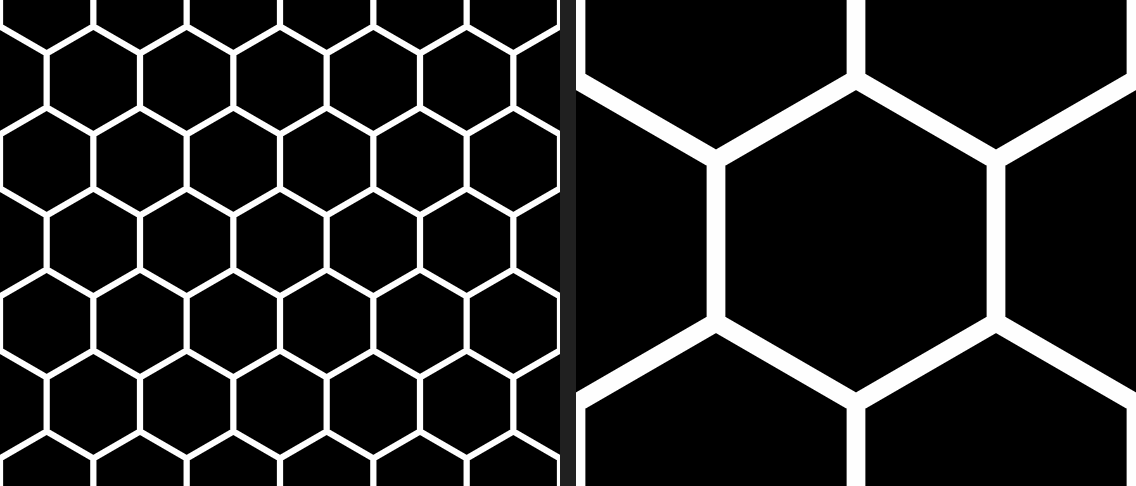
Left: the whole. Right: its middle third, enlarged.
This pattern is drawn by a Shadertoy shader. Its source:

```glsl
// Honeycomb of white outlines on black: six hexagons across, three double rows down.

const vec2 PERIOD = vec2(1.0, sqrt(3.0)); // two staggered rows of unit-wide cells

// Distance from p to the border of its nearest pointy-topped hexagon.
float hexBorderDistance(vec2 p) {
    vec2 rowA = mod(p + 0.5 * PERIOD, PERIOD) - 0.5 * PERIOD;
    vec2 rowB = mod(p, PERIOD) - 0.5 * PERIOD;
    vec2 local = abs(dot(rowA, rowA) < dot(rowB, rowB) ? rowA : rowB);
    return 0.5 - max(local.x, dot(local, vec2(0.5, 0.5 * sqrt(3.0))));
}

void mainImage(out vec4 fragColor, in vec2 fragCoord) {
    // Whole repeats on both axes, with a cell centred near the middle
    vec2 uv = fragCoord / iResolution.xy;
    vec2 p = (uv - vec2(0.5, 0.5012)) * vec2(6.0, 3.0) * PERIOD;

    // Outline, smoothed over one pixel
    float pixel = 6.0 / iResolution.x;
    float halfWidth = 0.0335;
    float line = clamp((halfWidth - hexBorderDistance(p)) / pixel + 0.5, 0.0, 1.0);

    fragColor = vec4(mix(vec3(0.0), vec3(0.995), line), 1.0);
}
```
